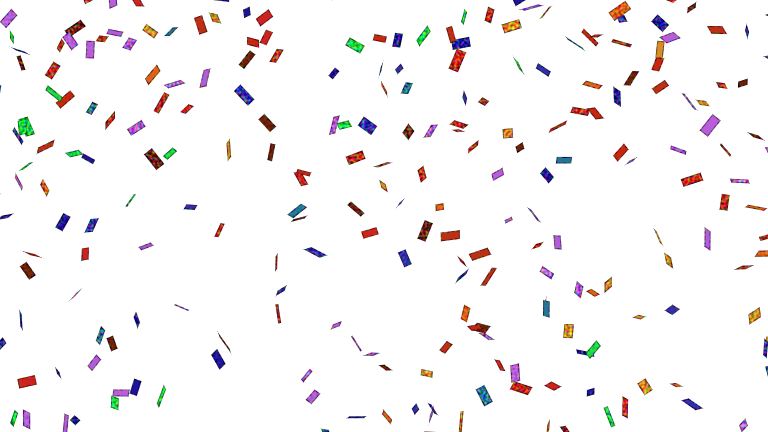
Give the GLSL for this pattern, as a Shadertoy shader.

```glsl
#define CELL 0.1                      // grid spacing, canvas heights
#define LAYERS 2
#define FILL 0.66                     // mean share of occupied cells
#define CLUMPING 0.8                  // how strongly density varies
#define PAPER_SIZE vec2(0.046, 0.023) // flat piece, length and width
#define THINNEST 0.1                  // strongest foreshortening
#define RIM_WIDTH 0.004
#define RIM_SHADE 0.5
#define GRAIN_FREQ 150.0
#define GRAIN_AMOUNT 0.75
#define TAU 6.28319

const vec3 TINTS[12] = vec3[12](
    vec3(0.78, 0.15, 0.06), vec3(0.74, 0.19, 0.08), vec3(0.80, 0.14, 0.12),
    vec3(0.88, 0.38, 0.09), vec3(0.42, 0.13, 0.03), vec3(0.72, 0.37, 0.85),
    vec3(0.70, 0.36, 0.84), vec3(0.12, 0.08, 0.60), vec3(0.20, 0.18, 0.66),
    vec3(0.14, 0.46, 0.60), vec3(0.10, 0.86, 0.27), vec3(0.84, 0.56, 0.14));

vec3 hash3(vec3 p) {
    p = fract(p * vec3(0.1031, 0.1030, 0.0973));
    p += dot(p, p.yxz + 33.33);
    return fract((p.xxy + p.yxx) * p.zyx);
}

float cornerSlope(vec2 corner, vec2 offset, float seed) {
    float angle = TAU * hash3(vec3(corner, seed)).x;
    return dot(vec2(cos(angle), sin(angle)), offset);
}

float gradientNoise(vec2 p, float seed) {
    vec2 i = floor(p), f = fract(p);
    vec2 w = f * f * f * (f * (f * 6.0 - 15.0) + 10.0);
    vec2 e = vec2(0.0, 1.0);
    return mix(
        mix(cornerSlope(i, f, seed), cornerSlope(i + e.yx, f - e.yx, seed), w.x),
        mix(cornerSlope(i + e.xy, f - e.xy, seed), cornerSlope(i + 1.0, f - 1.0, seed), w.x),
        w.y);
}

// Distance inside a rectangle that is spun, then squeezed along one direction
float paperDistance(vec2 p, vec2 halfSize, float spin, float tiltAngle, float squeeze) {
    vec2 tilt = vec2(cos(tiltAngle), sin(tiltAngle));
    mat2 rotation = mat2(cos(spin), sin(spin), -sin(spin), cos(spin));
    mat2 foreshorten = mat2(1.0) - (1.0 - squeeze) * outerProduct(tilt, tilt);
    mat2 toPaper = inverse(foreshorten * rotation);
    mat2 rows = transpose(toPaper);
    vec2 d = (halfSize - abs(toPaper * p)) / vec2(length(rows[0]), length(rows[1]));
    return min(d.x, d.y);
}

// Density thins out in drifts and slightly toward the bottom
bool isOccupied(vec2 center, float chance) {
    float drift = gradientNoise(center * 2.6 + 4.3, 9.0);
    return chance < FILL + CLUMPING * drift + 0.25 * (center.y - 0.5);
}

void mainImage(out vec4 fragColor, in vec2 fragCoord) {
    float pixel = 1.0 / iResolution.y;
    vec2 uv = fragCoord * pixel;

    // Coloured speckle shared by all pieces
    vec2 g = uv * GRAIN_FREQ;
    vec3 grain = vec3(gradientNoise(g, 1.0), gradientNoise(g + 0.37, 2.0), gradientNoise(g + 0.71, 3.0));

    vec3 color = vec3(1.0);
    for (int layer = 0; layer < LAYERS; layer++) {
        vec2 home = floor(uv / CELL);
        for (int y = -1; y <= 1; y++)
        for (int x = -1; x <= 1; x++) {
            vec2 cell = home + vec2(x, y);
            vec3 place = hash3(vec3(cell, float(layer) * 17.0 + 5.0));
            vec2 center = (cell + place.xy) * CELL;
            if (!isOccupied(center, place.z)) continue;

            // Pose and size
            vec3 pose = hash3(vec3(cell, float(layer) * 17.0 + 41.0));
            vec3 look = hash3(vec3(cell, float(layer) * 17.0 + 83.0));
            vec2 halfSize = 0.5 * PAPER_SIZE * mix(0.65, 1.1, look.x);
            float d = paperDistance(uv - center, halfSize, TAU * pose.x, TAU * pose.y,
                                    mix(THINNEST, 1.0, pose.z));

            // Tint, dark rim and speckle, strongest near the rim
            vec3 tint = TINTS[min(int(look.y * 12.0), 11)];
            float core = smoothstep(0.0, RIM_WIDTH, d);
            float speckle = GRAIN_AMOUNT * mix(1.0, smoothstep(0.25, 0.75, look.z), core);
            vec3 paper = clamp(tint * mix(RIM_SHADE, 1.0, core) + speckle * grain, 0.0, 1.0);
            color = mix(color, paper, clamp(d / pixel + 0.5, 0.0, 1.0));
        }
    }
    fragColor = vec4(color, 1.0);
}
```
